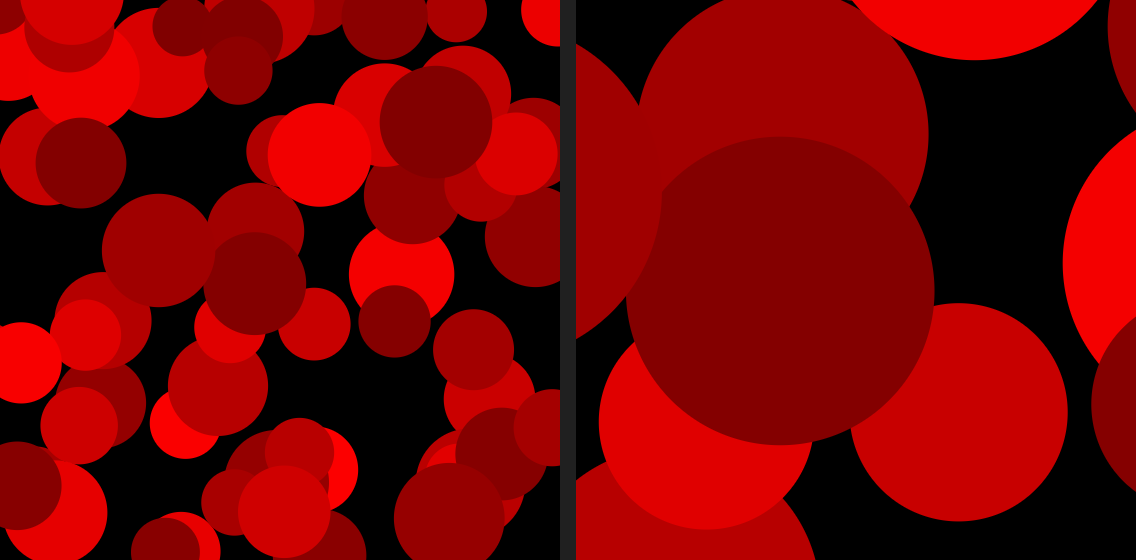
Left, the full canvas; right, a detail of the centre.
This pattern is drawn by a Shadertoy shader. Its source:

```glsl
// Integer hash: three independent values in 0..1
vec3 hash3(uvec3 v) {
    v = v * 1664525u + 1013904223u;
    v.x += v.y * v.z; v.y += v.z * v.x; v.z += v.x * v.y;
    v ^= v >> 16u;
    v.x += v.y * v.z; v.y += v.z * v.x; v.z += v.x * v.y;
    return vec3(v >> 8u) / 16777216.0;
}

void mainImage(out vec4 fragColor, in vec2 fragCoord) {
    vec2 uv = fragCoord / iResolution.y;
    float pixel = 1.0 / iResolution.y;
    float red = 0.0;

    // Paint discs back to front, visiting a 9 x 9 grid in shuffled order
    for (int i = 0; i < 81; i++) {
        int slot = (i * 34) % 81;
        vec2 cell = vec2(slot % 9, slot / 9);
        vec3 rnd = hash3(uvec3(slot % 9, slot / 9, 7));

        // Loose jitter hides the grid; the span reaches past the canvas
        vec2 center = mix(vec2(-0.12), vec2(1.12), (cell + 0.5 + 1.5 * (rnd.xy - 0.5)) / 9.0);
        float radius = mix(0.053, 0.102, rnd.z);

        // Evenly spread shades, weighted towards dark red
        float shade = (float((i * 53) % 81) + 0.5) / 81.0;
        float discRed = 0.5 + 0.5 * pow(shade, 1.3);

        float coverage = clamp(0.5 + (radius - distance(uv, center)) / pixel, 0.0, 1.0);
        red = mix(red, discRed, coverage);
    }

    fragColor = vec4(red, 0.0, 0.0, 1.0);
}
```
